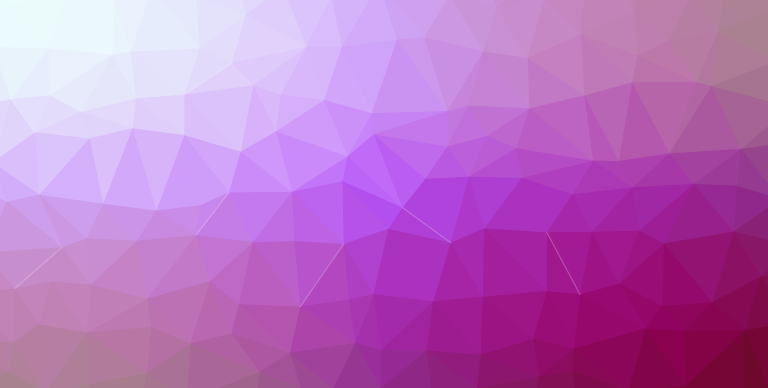
A Shadertoy shader for this background:

```glsl
// Low-poly gradient: a jittered grid is split into triangles, each filled flat.
// One palette runs from left to right and from top to bottom; every triangle
// takes the mean of the two palette colours found at its center.

#define ROWS 8.0            // grid cells over the canvas height
#define JITTER 0.36         // largest vertex shift, in cells
#define SOFTNESS 0.6        // half width of the edge blend, in pixels
#define SEAM_CHANCE 0.025   // share of cells with a bright seam
#define SEAM_GLOW 0.22      // strength of a seam
#define SEED 17.0

const vec3 PALETTE[9] = vec3[9](
    vec3(0.92, 0.99, 0.99),  // ice white
    vec3(0.92, 0.97, 0.99),
    vec3(0.88, 0.83, 0.98),  // lavender
    vec3(0.82, 0.61, 0.98),
    vec3(0.71, 0.32, 0.97),  // violet
    vec3(0.66, 0.17, 0.70),
    vec3(0.62, 0.06, 0.50),  // magenta
    vec3(0.55, 0.00, 0.33),
    vec3(0.40, 0.04, 0.13)); // wine

vec3 palette(float t) {
    float s = clamp(t, 0.0, 1.0) * 8.0;
    int i = min(int(s), 7);
    return mix(PALETTE[i], PALETTE[i + 1], s - float(i));
}

vec2 hash2(vec2 p) {
    vec3 q = fract(vec3(p.xyx + SEED) * vec3(0.1031, 0.1030, 0.0973));
    q += dot(q, q.yzx + 33.33);
    return fract((q.xx + q.yz) * q.zy);
}

vec2 gridVertex(vec2 cell) {
    return cell + JITTER * (2.0 * hash2(cell) - 1.0);
}

float cross2(vec2 a, vec2 b) { return a.x * b.y - a.y * b.x; }

// Signed distance to the line a-b, positive on its left
float edgeSide(vec2 p, vec2 a, vec2 b) {
    return cross2(b - a, p - a) / length(b - a);
}

float segmentDistance(vec2 p, vec2 a, vec2 b) {
    vec2 ab = b - a;
    return length(p - a - ab * clamp(dot(p - a, ab) / dot(ab, ab), 0.0, 1.0));
}

// Colour weighted by coverage in rgb, coverage in a
vec4 flatTriangle(vec2 p, vec2 a, vec2 b, vec2 c, vec2 gridSize, float blur) {
    float inside = min(edgeSide(p, a, b), min(edgeSide(p, b, c), edgeSide(p, c, a)));
    float coverage = smoothstep(-blur, blur, inside);
    vec2 center = (a + b + c) / (3.0 * gridSize);
    vec3 colour = 0.5 * (palette(center.x) + palette(1.0 - center.y));
    return vec4(colour, 1.0) * coverage;
}

// True when the Delaunay diagonal joins a and c (opposite angles exceed pi)
bool splitsAlongAC(vec2 a, vec2 b, vec2 c, vec2 d) {
    vec2 ab = b - a, ad = d - a, cd = d - c, cb = b - c;
    return cross2(ab, ad) * dot(cd, cb) + dot(ab, ad) * cross2(cd, cb) < 0.0;
}

void mainImage(out vec4 fragColor, in vec2 fragCoord) {
    float pixel = ROWS / iResolution.y;
    vec2 p = fragCoord * pixel;
    vec2 gridSize = iResolution.xy * pixel;
    float blur = SOFTNESS * pixel;
    vec4 sum = vec4(0.0);
    float seam = 0.0;

    // Gather the triangles of the surrounding cells
    for (int y = -1; y <= 1; y++)
    for (int x = -1; x <= 1; x++) {
        vec2 cell = floor(p) + vec2(x, y);
        vec2 a = gridVertex(cell);
        vec2 b = gridVertex(cell + vec2(1.0, 0.0));
        vec2 c = gridVertex(cell + vec2(1.0, 1.0));
        vec2 d = gridVertex(cell + vec2(0.0, 1.0));

        // Rotate the corners so that the diagonal is always a-c
        if (!splitsAlongAC(a, b, c, d)) {
            vec2 first = a;
            a = b; b = c; c = d; d = first;
        }
        sum += flatTriangle(p, a, b, c, gridSize, blur);
        sum += flatTriangle(p, a, c, d, gridSize, blur);

        // A few diagonals show as hairlines
        if (hash2(cell + 71.0).x < SEAM_CHANCE)
            seam = max(seam, 1.0 - smoothstep(0.0, 2.0 * blur, segmentDistance(p, a, c)));
    }

    vec3 colour = sum.rgb / max(sum.a, 0.001);
    fragColor = vec4(mix(colour, vec3(1.0), SEAM_GLOW * seam), 1.0);
}
```
